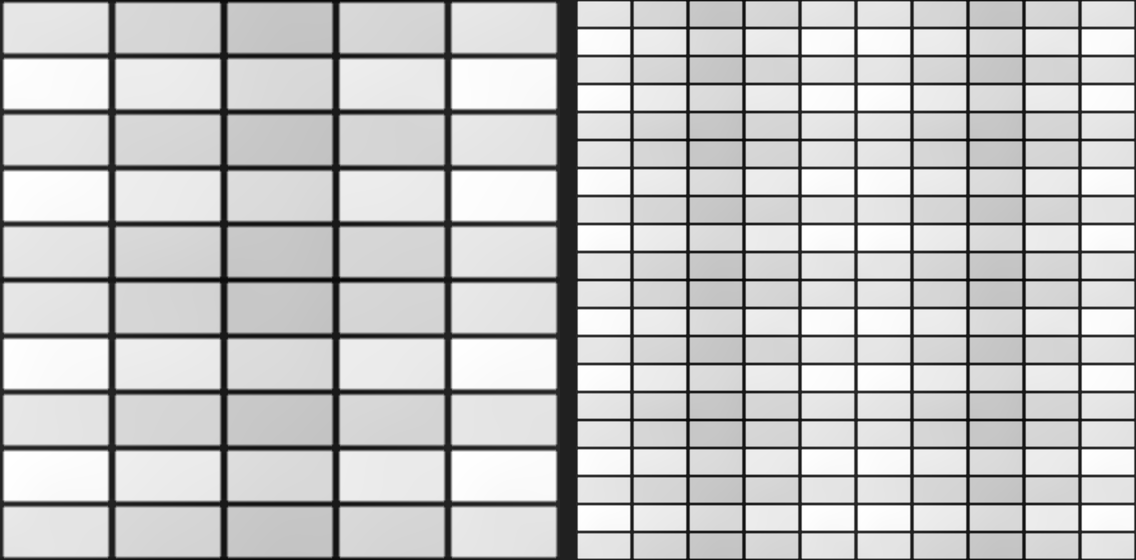
Left: one tile. Right: repeated 2 by 2.
This pattern is drawn by a WebGL 2 fragment shader. Its source:

```glsl
#version 300 es
precision highp float;

uniform vec2 u_resolution;
out vec4 fragColor;

const vec2 GRID = vec2(5.0, 10.0);              // tiles across and down
const vec2 LINE_CORE = vec2(0.0025, 0.0010);    // half width of the solid line
const vec2 LINE_EDGE = vec2(0.0095, 0.0083);    // half width where its blur ends
const float KNOT_CORE = 0.0065;
const float KNOT_EDGE = 0.0125;
const float TILE_SHADE = 0.775;                 // plain tile in the middle column
const float COLUMN_STEP = 0.060;                // brightening per column outward
const float LIGHT_ROW_GAIN = 1.10;
const vec2 TILE_SLOPE = vec2(-0.018, 0.010);    // gradient inside each tile
const float CLOUD_AMOUNT = 0.012;
const float CLOUD_CELLS = 10.0;
const float LINE_SHADE = 0.14;
const float CENTRE_DARKENING = 0.07;
const float SEAM_DARKENING = 0.05;              // where two plain rows meet
const float KNOT_LIFT = 0.02;
const float TAU = 6.2831853;

float hash(vec2 cell) {
    vec3 p = fract(cell.xyx * 0.1031);
    p += dot(p, p.yzx + 33.33);
    return fract((p.x + p.y) * p.z);
}

// Value noise that wraps after a whole number of cells
float wrappedNoise(vec2 p, float period) {
    vec2 cell = floor(p);
    vec2 f = fract(p);
    f = f * f * (3.0 - 2.0 * f);
    vec2 a = mod(cell, period);
    vec2 b = mod(cell + 1.0, period);
    return mix(mix(hash(a), hash(vec2(b.x, a.y)), f.x),
               mix(hash(vec2(a.x, b.y)), hash(b), f.x), f.y);
}

float tileShade(vec2 uv) {
    vec2 cell = floor(uv * GRID);
    vec2 local = fract(uv * GRID) - 0.5;

    // Columns fade to the middle; light rows alternate from both ends
    float fromCentre = abs(cell.x - 0.5 * (GRID.x - 1.0));
    float fromEdge = min(cell.y, GRID.y - 1.0 - cell.y);
    float lightRow = mod(fromEdge, 2.0);

    float shade = TILE_SHADE + COLUMN_STEP * fromCentre;
    shade *= mix(1.0, LIGHT_ROW_GAIN, lightRow);
    shade += dot(local, TILE_SLOPE);
    return shade + CLOUD_AMOUNT * (wrappedNoise(uv * CLOUD_CELLS, CLOUD_CELLS) - 0.5);
}

void main() {
    vec2 uv = gl_FragCoord.xy / u_resolution;
    vec2 pixel = 1.0 / u_resolution;

    // Distance to the nearest grid line on each axis
    vec2 lineIndex = floor(uv * GRID + 0.5);
    vec2 toLine = abs(uv - lineIndex / GRID);
    vec2 lineMask = 1.0 - smoothstep(LINE_CORE, max(LINE_EDGE, LINE_CORE + pixel), toLine);

    // Rounded knots at the crossings
    float knotEdge = max(KNOT_EDGE, KNOT_CORE + max(pixel.x, pixel.y));
    float knot = 1.0 - smoothstep(KNOT_CORE, knotEdge, length(toLine));

    // Lines darken toward the middle and along the seams
    float centre = 0.5 - 0.5 * cos(TAU * uv.x);
    float seam = 1.0 - step(0.5, mod(lineIndex.y, 0.5 * GRID.y));
    float lineShade = LINE_SHADE - CENTRE_DARKENING * centre;
    lineShade -= SEAM_DARKENING * seam * lineMask.y;
    lineShade += KNOT_LIFT * knot;

    float ink = max(max(lineMask.x, lineMask.y), knot);
    float shade = mix(tileShade(uv), lineShade, ink);
    fragColor = vec4(vec3(clamp(shade, 0.0, 1.0)), 1.0);
}
```
